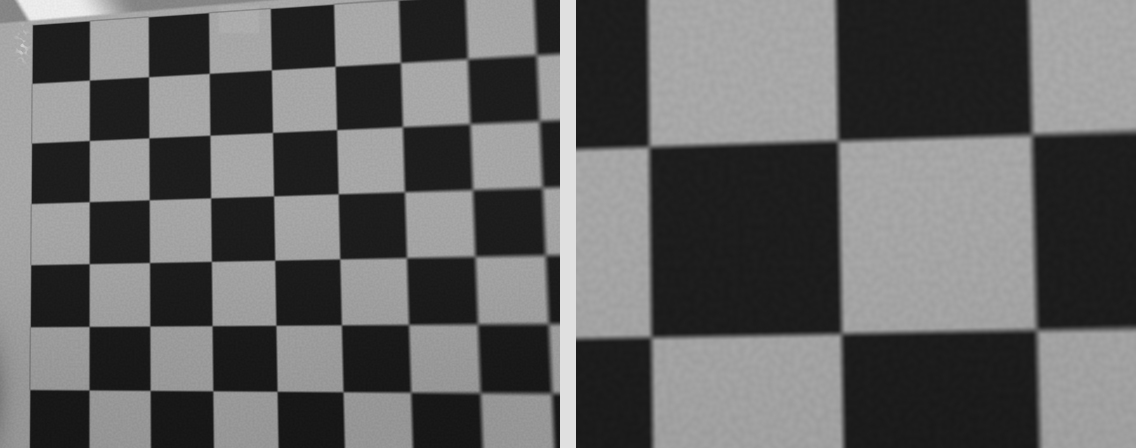
Left, the full canvas; right, a detail of the centre.
Write a WebGL 1 fragment shader that draws this pattern.

```glsl
precision highp float;

uniform vec2 u_resolution;

vec2 gradientAt(vec2 cell) {
  vec3 h = fract(cell.xyx * vec3(0.1031, 0.103, 0.0973));
  h += dot(h, h.yzx + 33.33);
  float angle = 6.2832 * fract((h.x + h.y) * h.z);
  return vec2(cos(angle), sin(angle));
}

float gradientNoise(vec2 p) {
  vec2 i = floor(p), f = p - i;
  vec2 u = f * f * f * (f * (f * 6.0 - 15.0) + 10.0);
  vec2 e = vec2(0.0, 1.0);
  float a = dot(gradientAt(i), f);
  float b = dot(gradientAt(i + e.yx), f - e.yx);
  float c = dot(gradientAt(i + e.xy), f - e.xy);
  float d = dot(gradientAt(i + e.yy), f - e.yy);
  return mix(mix(a, b, u.x), mix(c, d, u.x), u.y);
}

// Soft square wave of period 2: +1 on the first unit, -1 on the second
float squareWave(float t, float blur) {
  float d = abs(mod(t - 0.5, 2.0) - 1.0) - 0.5;
  return 2.0 * smoothstep(-blur, blur, d) - 1.0;
}

// Perspective from canvas heights to board squares
vec2 toBoard(vec2 p) {
  float w = 1.0 + dot(p, vec2(0.0968, 0.0478));
  return vec2(dot(p, vec2(7.971, 0.0571)) - 0.5815,
              dot(p, vec2(0.4325, 7.67)) - 1.4664) / w;
}

float softBox(vec2 p, vec2 center, vec2 halfSize, float blur) {
  vec2 m = smoothstep(-blur, blur, halfSize - abs(p - center));
  return m.x * m.y;
}

void main() {
  // Canvas heights, measured down from the top left
  vec2 p = vec2(gl_FragCoord.x, u_resolution.y - gl_FragCoord.y) / u_resolution.y;
  float pixel = 1.0 / u_resolution.y;
  vec2 board = toBoard(p);

  // Checkerboard, drifting out of focus to the right
  float blur = max(0.024 + 0.036 * smoothstep(0.65, 1.25, p.x), 8.0 * pixel);
  float checker = squareWave(board.x, blur) * squareWave(board.y, blur);
  float inside = smoothstep(-blur, blur, board.x) * smoothstep(-blur, blur, board.y + 1.0);
  float ink = (0.5 - 0.5 * checker) * inside;

  // Uneven light on the paper
  float paper = 0.655 - 0.07 * smoothstep(0.35, 1.05, p.y);
  paper += 0.012 * gradientNoise(p * 3.0);
  vec2 shade = (p - vec2(-0.02, 0.88)) / vec2(0.035, 0.13);
  paper -= 0.14 * exp(-dot(shade, shade));

  // Tape patch and small glints
  paper += 0.025 * softBox(p, vec2(0.533, 0.043), vec2(0.045, 0.031), 0.004);
  vec2 glint = (p - vec2(0.05, 0.1)) / vec2(0.013, 0.035);
  paper += 0.16 * exp(-dot(glint, glint)) * smoothstep(0.0, 0.3, gradientNoise(p * 90.0));

  float tone = mix(paper, 0.115 - 0.025 * smoothstep(0.4, 1.0, p.y), ink);

  // Strip beyond the sheet, with a bright reflection
  float sheetEdge = p.y - 0.052 + 0.085 * p.x;
  float slant = p.x - 0.6 * p.y;
  float glare = smoothstep(0.028, 0.045, slant) * (1.0 - smoothstep(0.16, 0.3, slant));
  float strip = mix(0.52, 0.92, glare);
  float soft = max(0.004, pixel);
  tone = mix(strip, tone, max(ink, smoothstep(-soft, soft, sheetEdge)));

  // Sensor grain, fainter on the ink
  tone += mix(0.03, 0.014, ink) * gradientNoise(p * 190.0);

  gl_FragColor = vec4(vec3(clamp(tone, 0.0, 1.0)), 1.0);
}
```
